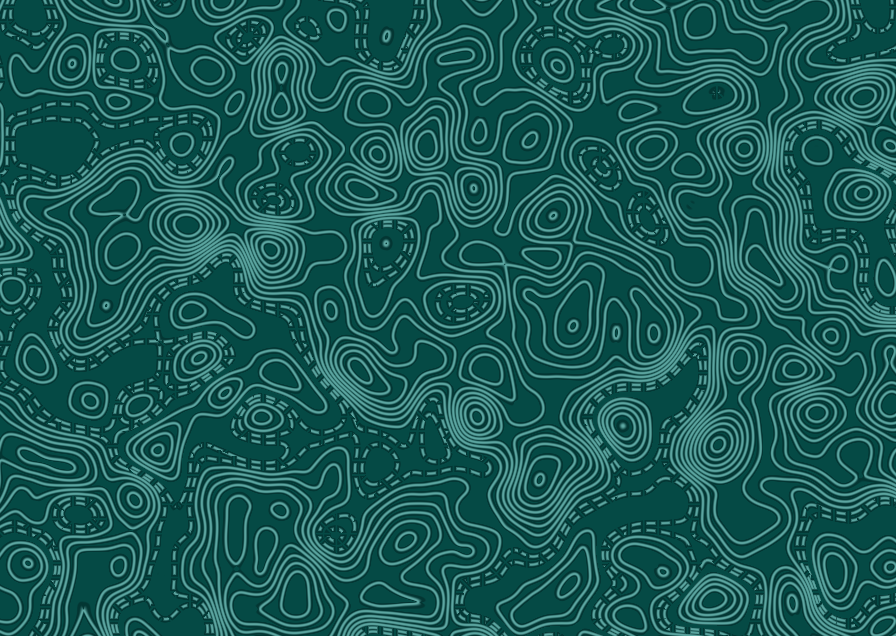
Give the GLSL for this pattern, as a Shadertoy shader.

```glsl
vec3 hash32(vec2 p) {
    vec3 q = fract(p.xyx * vec3(0.1031, 0.1030, 0.0973));
    q += dot(q, q.yxz + 33.33);
    return fract((q.xxy + q.yzz) * q.zyx);
}

// Sum of smooth hills and pits, one per cell: x = height, yz = gradient
vec3 bumps(vec2 p) {
    vec2 cell = floor(p);
    vec3 sum = vec3(0.0);
    for (int y = -1; y <= 1; y++) {
        for (int x = -1; x <= 1; x++) {
            vec2 id = cell + vec2(x, y);
            vec3 rnd = hash32(id + 40.0);
            vec2 d = p - id - mix(vec2(0.12), vec2(0.88), rnd.xy);
            float w = max(1.0 - dot(d, d), 0.0);
            float height = 2.0 * rnd.z - 1.0;
            height = 0.5 * (height + sign(height));
            sum += height * w * w * vec3(w, -6.0 * d);
        }
    }
    return sum;
}

// Small hills on a broad relief, measured in contour steps
vec3 terrain(vec2 p) {
    vec3 hills = bumps(p * 12.5) * vec3(1.0, 12.5, 12.5);
    vec3 relief = bumps(p * 5.7 + 17.0) * vec3(1.0, 5.7, 5.7);
    return (hills + relief) / 0.23;
}

// Distance to the gaps of a dash pattern running along the contour
float dashDistance(vec2 p, vec2 gradient) {
    float sector = 0.7854;
    float angle = atan(gradient.x, -gradient.y);
    angle = round(angle / sector) * sector;
    float along = dot(p, vec2(cos(angle), sin(angle)));
    float period = 0.023;
    return (abs(fract(along / period) - 0.5) - 0.3) * period + 0.002;
}

void mainImage(out vec4 fragColor, in vec2 fragCoord) {
    vec2 p = fragCoord / iResolution.y;
    vec3 land = terrain(p);

    // Nearest contour and the distance to it in canvas heights
    float level = round(land.x);
    float dist = abs(land.x - level) / (length(land.yz) + 0.0001);

    // Two dashed levels, then an empty one
    if (level == -1.0 || level == -2.0) dist = max(dist, dashDistance(p, land.yz));
    if (level == -3.0) dist = 1.0;

    vec3 ground = vec3(0.02, 0.29, 0.27);
    vec3 shade = vec3(0.01, 0.21, 0.20);
    vec3 line = vec3(0.36, 0.65, 0.63);

    // Dark rim under a thin light line
    vec3 color = mix(ground, shade, smoothstep(0.0058, 0.0045, dist));
    color = mix(color, line, smoothstep(0.0037, 0.0003, dist));
    fragColor = vec4(color, 1.0);
}
```
